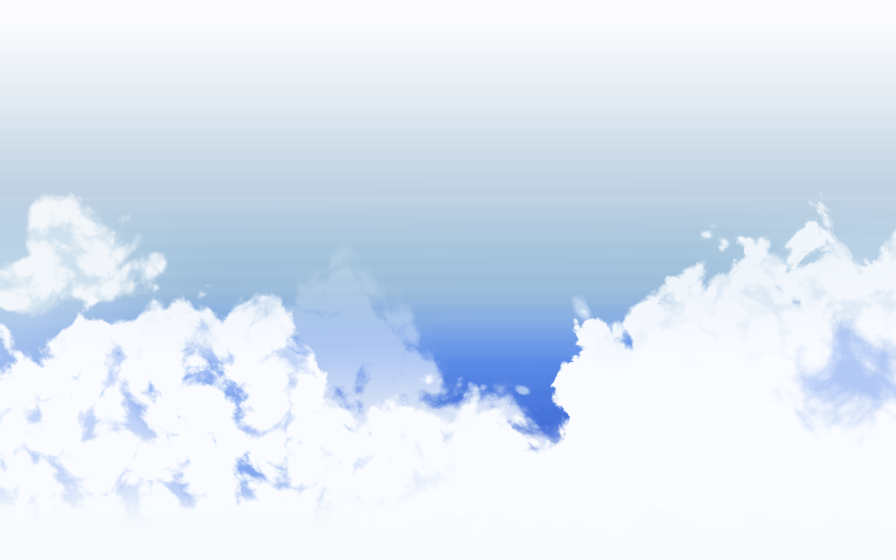
Write a WebGL 1 fragment shader that draws this texture.

```glsl
precision highp float;
// Billowing white clouds around a deep blue gap, under a sky that pales upward.
uniform vec2 u_resolution;

vec2 hash2(vec2 p) {
  return fract(sin(vec2(dot(p, vec2(127.1, 311.7)), dot(p, vec2(269.5, 183.3)))) * 4375.85);
}

// Cellular noise: bright rounded cells with dark creases.
float cells(vec2 p) {
  vec2 cell = floor(p), f = fract(p);
  float nearest = 4.0;
  for (int j = -1; j <= 1; j++) {
    for (int i = -1; i <= 1; i++) {
      vec2 g = vec2(float(i), float(j));
      vec2 r = g + hash2(cell + g) - f;
      nearest = min(nearest, dot(r, r));
    }
  }
  return 1.0 - sqrt(nearest);
}

float billow(vec2 p) {
  float sum = 0.0, amp = 0.5;
  for (int i = 0; i < 5; i++) {
    sum += amp * cells(p);
    p = mat2(1.6, 1.2, -1.2, 1.6) * p + 3.7;
    amp *= 0.52;
  }
  return sum;
}

float ramp(float a, float b, float x) { return clamp((x - a) / (b - a), 0.0, 1.0); }

// Positive inside an ellipse, one at its centre.
float blob(vec2 p, vec2 centre, vec2 radii) { return 1.0 - length((p - centre) / radii); }

vec3 sky(vec2 p) {
  vec3 c = mix(vec3(0.24, 0.41, 0.83), vec3(0.36, 0.55, 0.91), ramp(0.21, 0.36, p.y));
  c = mix(c, vec3(0.50, 0.66, 0.90), ramp(0.35, 0.42, p.y));
  c = mix(c, vec3(0.61, 0.74, 0.86), ramp(0.41, 0.48, p.y));
  c = mix(c, vec3(0.66, 0.78, 0.87), ramp(0.48, 0.57, p.y));
  c = mix(c, vec3(0.75, 0.82, 0.89), ramp(0.56, 0.65, p.y));
  c = mix(c, vec3(0.87, 0.91, 0.94), ramp(0.66, 0.81, p.y));
  c = mix(c, vec3(0.99, 0.99, 1.0), ramp(0.80, 0.97, p.y));
  // Faint horizontal seam and streaks
  c += 0.018 * smoothstep(0.006, 0.0, abs(p.y - 0.645));
  c += 0.004 * sin(p.y * 210.0 + sin(p.x * 5.0)) * smoothstep(0.7, 0.6, p.y);
  // Pale haze at both sides
  float haze = smoothstep(0.4, 0.8, abs(p.x - 0.8)) * smoothstep(0.68, 0.5, p.y);
  return mix(c, vec3(0.86, 0.91, 0.96), 0.5 * haze);
}

// Height of the cloud bank: left shoulder, central valley, right towers.
float bankTop(float x) {
  float h = 0.35 + 0.10 * smoothstep(0.06, 0.23, x) - 0.04 * smoothstep(0.42, 0.56, x);
  h -= 0.15 * smoothstep(0.55, 0.60, x);
  h -= 0.06 * smoothstep(0.80, 0.96, x);
  h += 0.23 * smoothstep(0.975, 1.07, x) + 0.07 * smoothstep(1.06, 1.30, x);
  h += 0.07 * exp(-pow((x - 1.35) / 0.035, 2.0));
  h += 0.08 * exp(-pow((x - 1.48) / 0.045, 2.0));
  return h + 0.07 * smoothstep(1.53, 1.59, x);
}

void main() {
  vec2 p = gl_FragCoord.xy / u_resolution.y;
  p.x *= 1.6 * u_resolution.y / u_resolution.x;
  vec2 warp = 0.010 * vec2(sin(p.y * 31.0 + 2.0 * sin(p.x * 17.0)), sin(p.x * 37.0 + p.y * 13.0));
  vec2 q = p + warp;
  float puffs = billow(q * 9.0) - 0.5;
  float detail = billow(q * 15.0 + 7.3) - 0.5;
  vec3 color = sky(p);

  // Thin vapour climbing from the valley's left side
  float vapour = max(blob(q, vec2(0.60, 0.38), vec2(0.10, 0.17)),
                     blob(q, vec2(0.70, 0.32), vec2(0.085, 0.16)));
  vapour = max(vapour, blob(q, vec2(0.76, 0.22), vec2(0.22, 0.10)));
  float veil = smoothstep(0.0, 0.55, vapour + 1.5 * detail + 0.4 * puffs);
  veil *= mix(0.9, 0.25, smoothstep(0.24, 0.50, p.y)) * smoothstep(-0.25, 0.15, vapour);
  color = mix(color, vec3(0.91, 0.94, 0.98), veil);

  // Detached scraps beside the right tower
  float scraps = max(blob(q, vec2(1.035, 0.452), vec2(0.022, 0.026)),
                     blob(q, vec2(0.94, 0.31), vec2(0.022, 0.012)));
  color = mix(color, vec3(0.82, 0.89, 0.97), 0.7 * smoothstep(0.0, 0.6, scraps + detail));

  // Floating puff at upper left
  float floating = max(blob(q, vec2(0.135, 0.545), vec2(0.10, 0.095)),
                       blob(q, vec2(0.10, 0.505), vec2(0.18, 0.055)));
  float puffAlpha = smoothstep(0.0, 0.30, floating + 1.0 * puffs + 0.5 * detail);
  vec3 puffColor = mix(vec3(0.82, 0.89, 0.94), vec3(0.97, 0.98, 0.99),
                       smoothstep(-0.12, 0.15, detail + 0.5 * (p.y - 0.5)));
  color = mix(color, puffColor, 0.92 * puffAlpha);

  // Main bank
  float depth = bankTop(q.x + 0.08 * detail) - q.y + 0.24 * puffs + 0.08 * detail;
  float bank = smoothstep(-0.006, 0.032, depth);

  // Blue shadows: mottled on the left, one broad hollow on the right
  float left = smoothstep(0.90, 0.50, p.x) * smoothstep(0.03, 0.15, p.y);
  float mottled = left * smoothstep(0.08, -0.16, detail + 0.5 * puffs);
  float pocket = max(blob(q, vec2(0.41, 0.14), vec2(0.13, 0.12)),
                     blob(q, vec2(0.36, 0.29), vec2(0.16, 0.10)));
  mottled *= 0.45 + 0.55 * smoothstep(0.0, 0.6, pocket);
  float hollow = blob(q, vec2(1.53, 0.32), vec2(0.16, 0.12));
  hollow = 0.6 * smoothstep(0.0, 0.8, hollow - 1.2 * detail);
  float tower = 0.28 * smoothstep(0.32, 0.48, p.y) * smoothstep(0.10, -0.12, detail);
  vec3 cloud = mix(vec3(0.975, 0.985, 1.0), vec3(0.52, 0.66, 0.94), max(mottled, hollow));
  cloud = mix(cloud, vec3(0.66, 0.78, 0.88), tower);
  color = mix(color, cloud, bank * mix(1.0, 0.88, smoothstep(0.35, 0.55, p.y)));

  // Smooth bright slope at lower right and pale floor
  float slope = 0.345 - 0.42 * abs(p.x - 1.25) + 0.06 * puffs - p.y;
  color = mix(color, vec3(0.985, 0.99, 1.0), 0.95 * smoothstep(-0.01, 0.06, slope));
  color = mix(color, vec3(0.965, 0.98, 0.99), smoothstep(0.15, 0.0, p.y + 0.15 * detail));
  gl_FragColor = vec4(clamp(color, 0.0, 1.0), 1.0);
}
```
